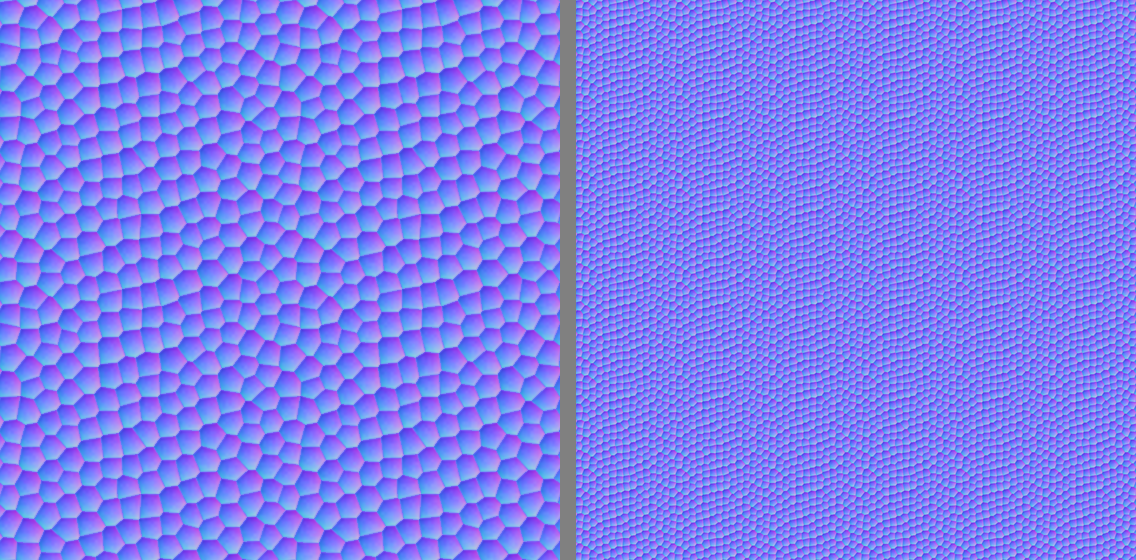
Left, the tile; right, the same tile 3 across and 3 down.
Reproduce this texture map procedurally as a Shadertoy shader.

```glsl
// Tileable normal map of small domed pebble cells in curved, rising rows.

const float TAU = 6.2831853;
const float REPEATS = 2.0;               // pattern periods across the canvas
const vec2  CELLS = vec2(14.0, 12.0);    // columns and rows per period
const float CLIMB = 6.0;                 // whole rows climbed over one period
const float BEND = 0.5;                  // waviness of the rows, in rows
const float JITTER = 0.4;                // scatter of the cell centres
const float UNIT = 12.0;                 // cell widths per period
const vec2  DOME = vec2(0.98, 0.98);     // slope gained per unit from the centre
const float RIM = 0.31;                  // extra slope at the cell edge
const float RIM_WIDTH = 0.09;            // in cell widths
const float GROOVE_SOFT = 0.09;          // rounding of the groove, in cell widths
const float GROOVE_SHADE = 0.07;         // darkening inside the groove
const float GRAIN = 0.10;                // fine surface unevenness
const float GRAIN_COUNT = 180.0;         // grain lattice steps across the canvas

vec2 hash2(vec2 p) {
    vec2 k = vec2(dot(p, vec2(127.1, 311.7)), dot(p, vec2(269.5, 183.3)));
    return fract(sin(k) * 43758.5453);
}

// Height of a column's first row: a steady climb plus a periodic bend
float columnLift(float column) {
    float turn = (column + 0.5) / CELLS.x;
    return column * CLIMB / CELLS.x + BEND * sin(TAU * turn);
}

// Centre of a cell on the sheared lattice, in cell widths
vec2 cellCentre(vec2 id) {
    float period = floor(id.x / CELLS.x);
    vec2 key = mod(id + vec2(0.0, CLIMB * period), CELLS);
    vec2 shift = (hash2(key) - 0.5) * JITTER;
    vec2 lattice = id + 0.5 + vec2(0.0, columnLift(id.x)) + shift;
    return lattice / CELLS * UNIT;
}

// Smooth two-channel noise that wraps on the canvas
vec2 grainNoise(vec2 uv) {
    vec2 p = uv * GRAIN_COUNT;
    vec2 i = floor(p);
    vec2 f = smoothstep(0.0, 1.0, p - i);
    vec2 a = hash2(mod(i, GRAIN_COUNT));
    vec2 b = hash2(mod(i + vec2(1.0, 0.0), GRAIN_COUNT));
    vec2 c = hash2(mod(i + vec2(0.0, 1.0), GRAIN_COUNT));
    vec2 d = hash2(mod(i + 1.0, GRAIN_COUNT));
    return mix(mix(a, b, f.x), mix(c, d, f.x), f.y) - 0.5;
}

void mainImage(out vec4 fragColor, in vec2 fragCoord) {
    vec2 uv = fragCoord / iResolution.xy;
    vec2 tile = fract(uv * REPEATS);
    vec2 p = tile * UNIT;
    float column = floor(tile.x * CELLS.x);
    vec2 base = vec2(column, floor(tile.y * CELLS.y - columnLift(column)));

    // Nearest cell centre
    vec2 toCentre = vec2(0.0);
    float nearest = 1e3;
    for (int y = -2; y <= 2; y++)
    for (int x = -2; x <= 2; x++) {
        vec2 v = cellCentre(base + vec2(x, y)) - p;
        float d = dot(v, v);
        if (d < nearest) { nearest = d; toCentre = v; }
    }

    // Distance to the cell border, with every side adding its own rim
    float edge = 1e3;
    vec2 rim = vec2(0.0);
    for (int y = -3; y <= 3; y++)
    for (int x = -3; x <= 3; x++) {
        vec2 v = cellCentre(base + vec2(x, y)) - p;
        vec2 across = v - toCentre;
        float gap = length(across);
        if (gap < 1e-3) continue;
        vec2 dir = across / gap;
        float d = dot(0.5 * (v + toCentre), dir);
        edge = min(edge, d);
        rim += dir * exp(-d / RIM_WIDTH);
    }

    // Outward slope, levelled at the groove floor
    float inside = smoothstep(-0.4 * GROOVE_SOFT, GROOVE_SOFT, edge);
    vec2 slope = (-toCentre * DOME + rim * RIM) * inside;
    slope += GRAIN * grainNoise(uv);

    // Red grows to the right, green grows downwards
    vec3 normal = normalize(vec3(slope.x, -slope.y, 1.0));
    vec3 color = normal * 0.5 + 0.5;
    color *= 1.0 - vec3(1.0, 1.0, 0.6) * GROOVE_SHADE * (1.0 - inside);
    fragColor = vec4(color, 1.0);
}
```
